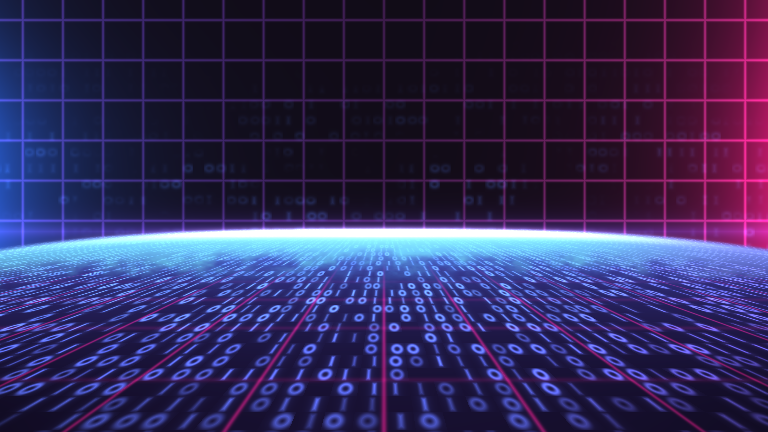
Reproduce this background procedurally as a Shadertoy shader.

```glsl
const float VANISH_Y = 0.532;    // height where floor lines converge
const float GRID_STEP = 0.0929;  // wall grid spacing
const float LANE_STEP = 0.696;   // floor lane spacing at unit depth
const vec3 CYAN = vec3(0.46, 0.93, 1.0);
const vec3 BLUE = vec3(0.34, 0.46, 0.98);
const vec3 MAGENTA = vec3(0.78, 0.06, 0.36);

float hash(vec2 p) {
    vec3 q = fract(p.xyx * vec3(0.1031, 0.1030, 0.0973));
    q += dot(q, q.yzx + 33.33);
    return fract((q.x + q.y) * q.z);
}

float noise(vec2 p) {
    vec2 i = floor(p), f = fract(p);
    f = f * f * (3.0 - 2.0 * f);
    return mix(mix(hash(i), hash(i + vec2(1, 0)), f.x),
               mix(hash(i + vec2(0, 1)), hash(i + 1.0), f.x), f.y);
}

float fbm(vec2 p) {
    float sum = 0.0, weight = 0.5;
    for (int i = 0; i < 4; i++) {
        sum += weight * noise(p);
        p = p * 2.03 + 7.1;
        weight *= 0.5;
    }
    return sum;
}

float lineDistance(float x, float spacing) {
    return abs(fract(x / spacing + 0.5) - 0.5) * spacing;
}

float softLine(float dist, float width) {
    return exp(-dist * dist / (width * width));
}

// Distance to a small ring or an upright bar
float markDistance(vec2 p, float size, float kind) {
    float ring = abs(length(p * vec2(0.9, 1.1)) - size) - size * 0.3;
    vec2 b = abs(p) - size * vec2(0.28, 1.05);
    float bar = length(max(b, 0.0)) + min(max(b.x, b.y), 0.0);
    return kind < 0.5 ? ring : bar;
}

// One jittered mark per cell: x is the core, y its halo
vec2 scatterMarks(vec2 p, vec2 cellSize, float size, float soft, float density) {
    vec2 id = floor(p / cellSize);
    vec2 q = (fract(p / cellSize) - 0.5) * cellSize;
    q.x -= (hash(id + 41.0) - 0.5) * (cellSize.x - 2.8 * size) * 0.7;
    float d = markDistance(q, size, hash(id + 17.0));
    float lit = step(hash(id), density) * mix(0.45, 1.0, hash(id + 73.0));
    return lit * vec2(smoothstep(soft, -soft, d), exp(-max(d, 0.0) / (size * 0.7)));
}

vec3 wallColor(vec2 p, float halfWidth, float pixel) {
    float side = p.x / halfWidth;
    float rise = mix(0.28, 1.0, smoothstep(1.05, 0.6, p.y));
    vec3 col = vec3(0.065, 0.045, 0.09);

    // Coloured light from both sides
    col += vec3(0.08, 0.27, 0.62) * exp(-(1.0 + side) / 0.2) * rise;
    col += MAGENTA * 0.85 * exp(-(1.0 - side) / 0.18) * mix(0.4, 1.0, rise);

    // Faint floating marks
    vec2 marks = scatterMarks(p, vec2(0.026, 0.037), 0.007, 0.006 + pixel, 0.6);
    float patches = smoothstep(0.3, 0.65, fbm(p * vec2(5.0, 12.0)));
    col += vec3(0.16, 0.28, 0.55) * (marks.x + 0.2 * marks.y)
         * patches * 0.5 * smoothstep(0.92, 0.5, p.y);

    // Grid
    float width = 0.0022 + 0.4 * pixel;
    float grid = max(softLine(lineDistance(p.x, GRID_STEP), width),
                     softLine(lineDistance(p.y - 0.489, GRID_STEP), width));
    vec3 gridColor = mix(vec3(0.27, 0.15, 0.50), vec3(0.62, 0.13, 0.42),
                         smoothstep(-0.7, 1.0, side));
    return col + gridColor * grid * mix(0.48, 0.75, abs(side));
}

vec3 floorColor(vec2 p, float halfWidth, float pixel) {
    float h = max(VANISH_Y - p.y, 0.03);
    float side = p.x / halfWidth;
    float lane = p.x / h;
    float nearFade = smoothstep(0.56, 0.4, h);
    vec3 col = vec3(0.085, 0.055, 0.17);
    col += vec3(0.15, 0.18, 0.48) * exp(-max(h - 0.12, 0.0) / 0.12);

    // Magenta lanes and cross lines
    float width = 0.010 + pixel / h * 0.6;
    float lanes = softLine(lineDistance(lane, LANE_STEP), width);
    float cross = softLine(lineDistance(1.0 / h - 0.43, 1.0) * h, width);
    col += MAGENTA * (lanes * 0.6 + cross * 0.15) * smoothstep(0.12, 0.25, h);

    // Marks keep their proportions while shrinking with distance
    float blur = 0.007 + 0.012 * smoothstep(0.4, 0.53, h) + 0.8 * pixel / h;
    vec2 marks = scatterMarks(vec2(lane, log(h)), vec2(LANE_STEP / 5.0, 0.08),
                              0.026, blur, 0.8);
    vec3 tint = mix(BLUE, vec3(0.42, 0.72, 1.0), smoothstep(0.36, 0.14, h));
    tint = mix(tint, vec3(0.50, 0.34, 0.92), 0.55 * smoothstep(0.2, 1.0, side));
    col += tint * (marks.x * 0.9 + marks.y * 0.24) * mix(0.6, 1.0, nearFade);
    return col * mix(1.0, 0.72, side * side * smoothstep(0.25, 0.5, h));
}

void mainImage(out vec4 fragColor, in vec2 fragCoord) {
    float pixel = 1.0 / iResolution.y;
    float halfWidth = 0.5 * iResolution.x * pixel;
    vec2 p = vec2(fragCoord.x * pixel - halfWidth, fragCoord.y * pixel);
    float side = p.x / halfWidth;

    // Curved edge between wall and floor
    float edgeY = 0.468 - 0.046 * pow(abs(side), 3.0);
    float below = edgeY - p.y;
    float isFloor = smoothstep(-0.006, 0.008, below);
    vec3 col = mix(wallColor(p, halfWidth, pixel), floorColor(p, halfWidth, pixel), isFloor);

    // Glowing mist with a ragged lower rim
    float ragged = fbm(p * vec2(22.0, 38.0)) - 0.47;
    float depth = max(below + ragged * 0.07 * smoothstep(0.025, 0.08, below), 0.0);
    float reach = mix(0.088, 0.06, side * side);
    float mist = isFloor * exp(-pow(depth / reach, 2.6));
    vec3 mistColor = mix(CYAN, vec3(0.33, 0.63, 0.97), smoothstep(0.035, 0.1, depth));
    mistColor = mix(mistColor, vec3(0.52, 0.53, 0.96), 0.8 * smoothstep(0.4, 1.0, side));
    col = mix(col, mistColor, mist * mix(0.96, 0.72, side * side));

    // Horizontal flare and white-hot rim
    float flareY = abs(p.y - 0.464);
    float center = exp(-side * side * 2.6);
    col += vec3(0.36, 0.22, 0.72) * exp(-flareY / 0.022) * mix(0.4, 0.75, center);
    col += vec3(0.95, 0.85, 1.0) * softLine(below - 0.006, 0.010) * center;
    fragColor = vec4(clamp(col, 0.0, 1.0), 1.0);
}
```
